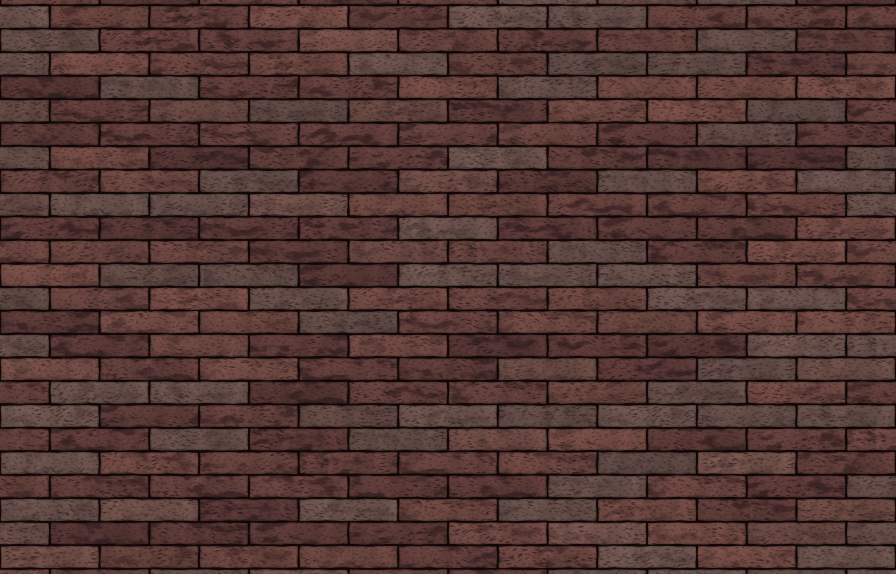
Give the GLSL for this texture, as a Shadertoy shader.

```glsl
// Weathered running-bond brick wall: nine bricks across, about 24 courses down.
// Each brick is a slightly wobbly rounded box tinted by a hash of its grid cell;
// layered sines make the burnt smudges, stretched cellular noise the short scars.

const vec2 REPEATS = vec2(9.0, 24.45);   // bricks across, courses down
const float TOP_OFFSET = 0.224;          // part of a course cut off at the top
const float BRICK_LENGTH = 4.24;         // measured in course heights
const float JOINT_HALF = 0.042;
const float CORNER_RADIUS = 0.06;

const vec3 MORTAR     = vec3(0.065, 0.025, 0.025);
const vec3 DARK_RED   = vec3(0.350, 0.220, 0.212);
const vec3 CLAY_RED   = vec3(0.440, 0.287, 0.260);
const vec3 GREY_BROWN = vec3(0.398, 0.308, 0.286);
const vec3 CHAR       = vec3(0.165, 0.095, 0.100);

vec2 hash2(vec2 p) {
    vec3 q = fract(p.xyx * vec3(0.1031, 0.1030, 0.0973));
    q += dot(q, q.yzx + 33.33);
    return fract((q.xx + q.yz) * q.zy);
}

// Distance to the nearest feature point
float cellular(vec2 p) {
    vec2 cell = floor(p), f = fract(p);
    float nearest = 8.0;
    for (int y = -1; y <= 1; y++)
    for (int x = -1; x <= 1; x++) {
        vec2 o = vec2(x, y);
        nearest = min(nearest, length(o + hash2(cell + o) - f));
    }
    return nearest;
}

// Rotated, layered sines in 0..1
float smudge(vec2 p, float seed) {
    float sum = 0.0, amp = 0.5;
    for (int i = 0; i < 4; i++) {
        p = mat2(0.8, 0.6, -0.6, 0.8) * p * 1.7 + seed;
        sum += amp * sin(p.x + 1.3 * sin(p.y * 1.2));
        amp *= 0.68;
    }
    return 0.5 + 0.42 * sum;
}

// Short soft strokes: flattened cells, tilted and bent
float scars(vec2 p, vec2 density, float tilt, float seed) {
    vec2 bent = vec2(p.x, p.y + tilt * p.x + 0.06 * sin(p.x * 5.0 + seed));
    return 1.0 - smoothstep(0.06, 0.32, cellular(bent * density + seed));
}

float roundedBox(vec2 p, vec2 halfSize, float radius) {
    vec2 d = abs(p) - halfSize + radius;
    return length(max(d, 0.0)) + min(max(d.x, d.y), 0.0) - radius;
}

// Base tint of one brick: dark red, clay red or grey brown
vec3 brickTint(float tone, float shade) {
    vec3 tint = mix(DARK_RED, CLAY_RED, smoothstep(0.0, 0.62, tone));
    tint = mix(tint, GREY_BROWN, smoothstep(0.62, 0.76, tone));
    return tint * mix(0.91, 1.06, shade);
}

// Surface of one brick, with p centred on the brick
vec3 brickSurface(vec2 p, vec2 id) {
    vec2 rnd = hash2(id + 17.0), wear = hash2(id + 71.0);
    float seed = wear.x * 40.0;
    float redness = 1.0 - smoothstep(0.1, 0.7, rnd.x);
    vec3 col = brickTint(rnd.x, rnd.y);

    // Soft upright bands
    col *= 1.0 + 0.05 * sin(p.x * 4.0 + 1.5 * sin(p.x * 2.3 + seed) + seed);

    // Burnt patches, heaviest on the dark bricks
    float burn = smudge(p * vec2(1.1, 2.8), seed);
    col = mix(col, CHAR, mix(0.22, 0.62, redness) * smoothstep(0.52, 0.88, burn));

    // Slanted scars gathered in patches, and a few small pits
    float tilt = mix(-0.25, 0.25, wear.y);
    float patches = smoothstep(0.40, 0.70, smudge(p * vec2(0.8, 1.6) + 5.0, seed));
    float strokes = scars(p, vec2(2.0, 6.5), tilt, seed);
    col = mix(col, CHAR, strokes * patches * mix(0.55, 0.75, redness));
    col = mix(col, CHAR, 0.35 * scars(p, vec2(3.2, 6.0), 0.0, seed + 9.0));

    // Fine grain
    return col * (0.94 + 0.13 * cellular(p * vec2(6.0, 9.0) + seed));
}

void mainImage(out vec4 fragColor, in vec2 fragCoord) {
    vec2 uv = fragCoord / iResolution.xy;
    vec2 grid = vec2(uv.x, 1.0 - uv.y) * REPEATS - vec2(0.0, TOP_OFFSET);
    float pixel = REPEATS.y / iResolution.y;

    // Every second course moves by half a brick
    float course = floor(grid.y);
    grid.x += 0.5 * mod(course + 1.0, 2.0);
    vec2 id = vec2(floor(grid.x), course);
    vec2 p = (fract(grid) - 0.5) * vec2(BRICK_LENGTH, 1.0);

    // Uneven outline
    float phase = hash2(id + 5.0).x * 6.283;
    vec2 wobble = vec2(sin(p.y * 7.0 + phase), sin(p.x * 3.1 + phase) + 0.6 * sin(p.x * 8.0 - phase));
    vec2 halfSize = 0.5 * vec2(BRICK_LENGTH, 1.0) - JOINT_HALF;
    float d = roundedBox(p + 0.011 * wobble, halfSize, CORNER_RADIUS);

    // Worn rim and light from above
    vec3 brick = brickSurface(p, id);
    brick *= mix(0.80, 1.0, smoothstep(0.0, 0.09, -d));
    brick *= 1.0 - 0.08 * p.y;

    float coverage = 1.0 - smoothstep(-0.6 * pixel, 0.6 * pixel, d);
    fragColor = vec4(mix(MORTAR, brick, coverage), 1.0);
}
```
